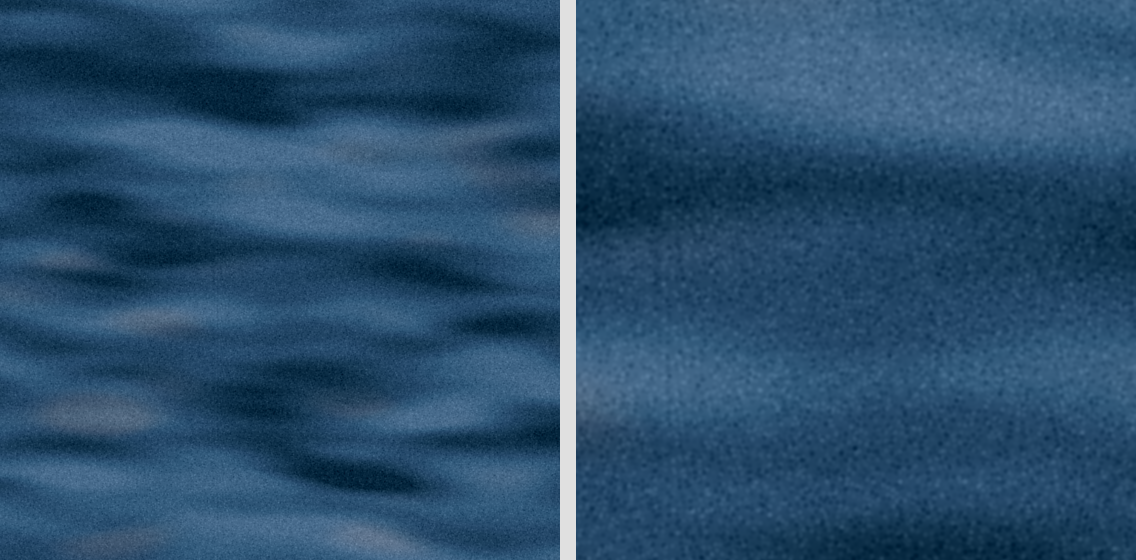
Left: the whole. Right: its middle third, enlarged.
This texture is drawn by a three.js fragment shader. Its source:

```glsl
// Out-of-focus rippled blue water with dark troughs, pale warm glints and fine grain.
varying vec2 vUv;

vec3 hash3(vec2 cell) {
  vec3 h = fract(cell.xyx * vec3(0.1031, 0.1030, 0.0973));
  h += dot(h, h.yxz + 33.33);
  return fract((h.xxy + h.yzz) * h.zyx);
}

// Cellular noise: soft round spots of random sign, one per cell, summed around zero.
float softCells(vec2 p, float seed) {
  vec2 home = floor(p);
  float sum = 0.0;
  for (int y = -1; y <= 1; y++) {
    for (int x = -1; x <= 1; x++) {
      vec2 cell = home + vec2(float(x), float(y));
      vec3 rnd = hash3(cell + seed);
      vec2 offset = p - cell - rnd.xy;
      float falloff = max(0.0, 1.0 - dot(offset, offset));
      sum += (rnd.z * 2.0 - 1.0) * falloff * falloff * falloff;
    }
  }
  return sum;
}

float ramp(float low, float high, float x) {
  return clamp((x - low) / (high - low), 0.0, 1.0);
}

// Water colour from trough (negative) to crest (positive).
vec3 waterColor(float height) {
  vec3 color = mix(vec3(0.015, 0.145, 0.235), vec3(0.095, 0.235, 0.345), ramp(-2.1, -0.9, height));
  color = mix(color, vec3(0.145, 0.285, 0.415), ramp(-0.9, 0.0, height));
  color = mix(color, vec3(0.19, 0.35, 0.48), ramp(0.0, 0.9, height));
  return mix(color, vec3(0.28, 0.42, 0.55), ramp(0.9, 2.2, height));
}

void main() {
  // Nearly level streaks, slightly bent and sinking to the right
  vec2 p = vUv;
  p.y += 0.04 * p.x + 0.008 * sin(p.x * 8.0 + p.y * 11.0) + 0.003 * sin(p.x * 19.0 - p.y * 17.0);

  // Broad swell, ripples and thin streaks
  float height = 1.55 * softCells(p * vec2(1.9, 9.0), 17.0)
               + 2.0 * softCells(p * vec2(4.0, 17.0), 53.0)
               + 0.95 * softCells(p * vec2(6.5, 32.0), 91.0) - 0.08;
  vec3 color = waterColor(height);

  // Dusty warm reflections, weaker in the troughs
  float glint = smoothstep(0.15, 0.95, softCells(p * vec2(5.0, 15.0), 137.0));
  color += vec3(0.11, 0.045, 0.01) * glint * ramp(-1.6, 0.6, height);

  // Fine grain
  color += 0.055 * softCells(vUv * 350.0, 211.0);

  gl_FragColor = vec4(color, 1.0);
}
```
